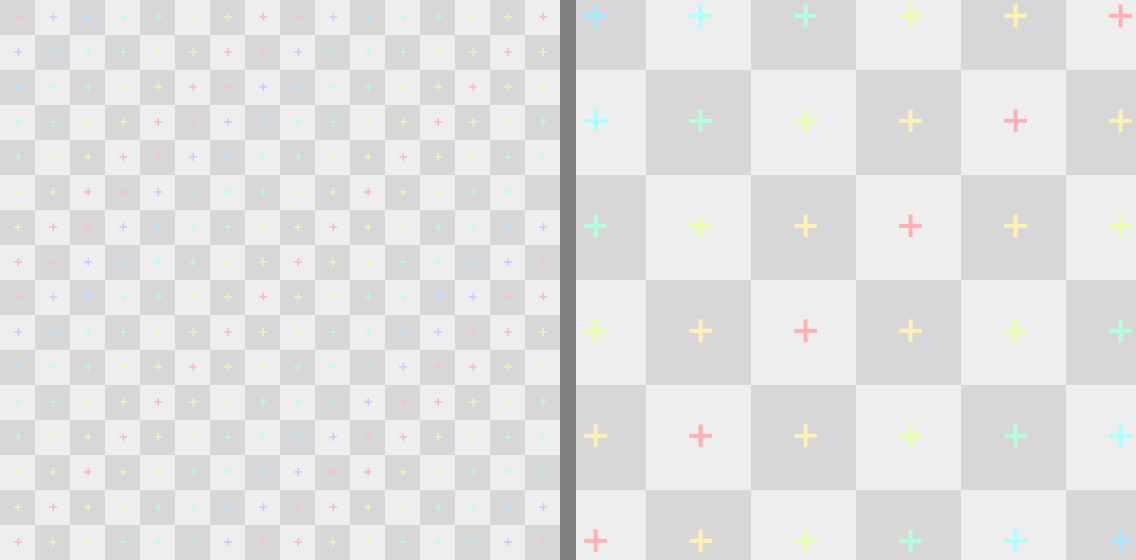
Left, the full canvas; right, a detail of the centre.
Reproduce this pattern procedurally as a Shadertoy shader.

```glsl
// Signed distance to a plus sign with the given arm length and half width
float plusDistance(vec2 p, float arm, float halfWidth) {
    p = abs(p);
    vec2 q = vec2(max(p.x, p.y), min(p.x, p.y)) - vec2(arm, halfWidth);
    return max(q.x, q.y);
}

// Pastel rainbow, one step per diagonal
vec3 pastel(int step) {
    vec3 colors[8] = vec3[8](
        vec3(1.00, 0.71, 0.92), vec3(0.86, 0.72, 1.00),
        vec3(0.68, 0.90, 1.00), vec3(0.68, 1.00, 1.00),
        vec3(0.71, 1.00, 0.87), vec3(0.91, 1.00, 0.69),
        vec3(1.00, 0.94, 0.71), vec3(1.00, 0.69, 0.69));
    return colors[step % 8];
}

void mainImage(out vec4 fragColor, in vec2 fragCoord) {
    vec2 grid = fragCoord / iResolution.xy * 16.0;
    float pixel = 16.0 / min(iResolution.x, iResolution.y);
    ivec2 cell = ivec2(floor(grid));
    vec2 local = fract(grid) - 0.5;

    // Checkerboard, softened across cell borders
    float border = 0.5 - max(abs(local.x), abs(local.y));
    float parity = (cell.x + cell.y) % 2 == 0 ? 1.0 : -1.0;
    float light = 0.5 + 0.5 * parity * clamp(2.0 * border / pixel, 0.0, 1.0);
    vec3 color = mix(vec3(0.843), vec3(0.933), light);

    // Plus signs, hues mirrored about the rising diagonal
    float d = plusDistance(local - vec2(0.02, 0.016), 0.108, 0.019);
    float coverage = clamp(0.5 - d / pixel, 0.0, 1.0);
    color = mix(color, pastel(15 - abs(cell.x - cell.y)), coverage);

    fragColor = vec4(color, 1.0);
}
```
